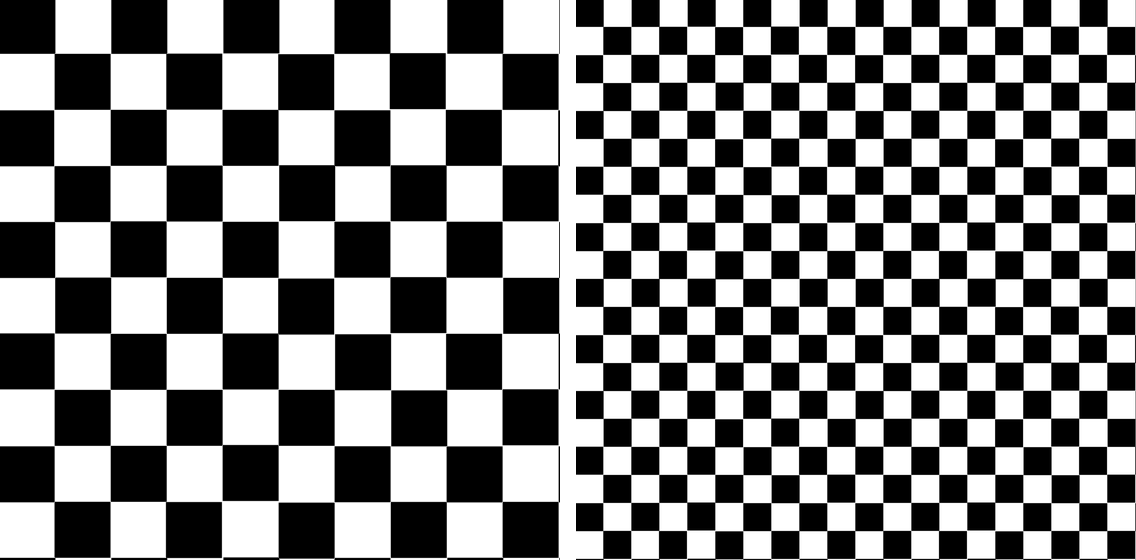
Left, the tile; right, the same tile 2 across and 2 down.
Reproduce this pattern procedurally as a WebGL 2 fragment shader.

```glsl
#version 300 es
precision highp float;
// Black and white checkerboard of 10 by 10 squares that tiles seamlessly.
// Each black square is a soft-edged box, nudged slightly by a wrapped hash;
// nearby boxes are merged so that the nudges may cross cell borders.

uniform vec2 u_resolution;
out vec4 fragColor;

const float CELLS = 10.0;                    // squares across and down (even)
const vec2 GRID_SHIFT = vec2(-0.024, 0.038); // grid offset, in cells
const float JITTER = 0.016;                  // largest nudge, in cells
const float EDGE_WIDTH = 0.022;              // width of the grey edge, in cells
const vec3 BLACK = vec3(0.0);
const vec3 WHITE = vec3(1.0);

// Sine-free hash: two values from 0 to 1 per cell
vec2 hash22(vec2 p) {
  vec3 q = fract(p.xyx * vec3(0.1031, 0.1030, 0.0973));
  q += dot(q, q.yzx + 33.33);
  return fract((q.xx + q.yz) * q.zy);
}

// Small offset of a square; cubing keeps most squares nearly in place
vec2 nudge(vec2 cell) {
  vec2 r = 2.0 * hash22(mod(cell, CELLS) + 1.0) - 1.0;
  return JITTER * r * r * r;
}

// Coverage of a unit square centred on the origin
float squareCoverage(vec2 p, vec2 softness) {
  vec2 inside = clamp((0.5 - abs(p)) / softness + 0.5, 0.0, 1.0);
  return inside.x * inside.y;
}

void main() {
  vec2 p = gl_FragCoord.xy / u_resolution * CELLS - GRID_SHIFT;
  vec2 softness = max(vec2(EDGE_WIDTH), CELLS / u_resolution);
  vec2 home = floor(p);

  // Merge the black squares of this cell and its neighbours
  float ink = 0.0;
  for (int y = -1; y <= 1; y++) {
    for (int x = -1; x <= 1; x++) {
      vec2 cell = home + vec2(x, y);
      float isBlack = mod(cell.x + cell.y, 2.0);
      vec2 center = cell + 0.5 + nudge(cell);
      ink = max(ink, isBlack * squareCoverage(p - center, softness));
    }
  }

  fragColor = vec4(mix(WHITE, BLACK, ink), 1.0);
}
```
